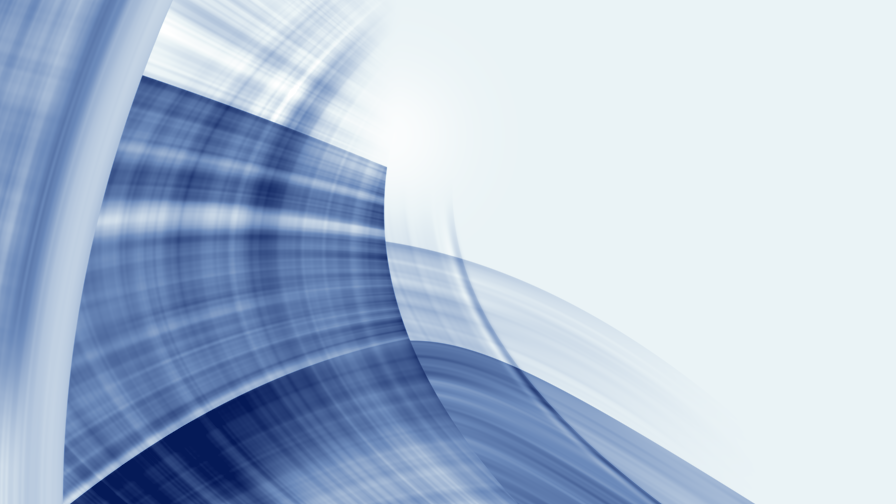
A Shadertoy shader for this background:

```glsl
const vec3 NAVY  = vec3(0.02, 0.10, 0.34);
const vec3 STEEL = vec3(0.42, 0.54, 0.73);
const vec3 PAPER = vec3(0.918, 0.953, 0.965);
const float FINE_LINES = 0.40;    // contrast of the long streaks
const float CROSS_LINES = 0.26;   // contrast of the crossing arcs
const float EDGE_SHADE = 0.22;    // darkening beside the central rim
const vec2 GLOW_CENTER = vec2(0.77, 0.73);

float hash(vec2 p) {
    p = fract(p * vec2(0.1031, 0.1137));
    p += dot(p, p.yx + 33.33);
    return fract((p.x + p.y) * p.x * 7.13);
}

float noise(vec2 p) {
    vec2 cell = floor(p), f = fract(p);
    f = f * f * (3.0 - 2.0 * f);
    return mix(mix(hash(cell), hash(cell + vec2(1, 0)), f.x),
               mix(hash(cell + vec2(0, 1)), hash(cell + vec2(1, 1)), f.x), f.y);
}

// Signed streaks: fine across, slowly changing along
float streaks(float across, float along) {
    float sum = 0.0, weight = 0.5, frequency = 13.0;
    for (int i = 0; i < 4; i++) {
        vec2 q = vec2(across * frequency, along * 2.5) + 40.0 + 17.0 * float(i);
        sum += weight * (noise(q) - 0.5);
        weight *= 0.75;
        frequency *= 2.0;
    }
    return sum;
}

float bump(float x, float center, float width) {
    float t = (x - center) / width;
    return exp(-t * t);
}

// Boundary curves
float leftRim(float y)    { return 0.125 + 0.218 * y * y; }
float centerRim(float y)  { return 0.762 + 0.79 * (y - 0.58) * (y - 0.58); }
float outerRim(float y)   { return 0.898 + 1.08 * (y - 0.62) * (y - 0.62); }
float arcAxis(float y)    { return 0.51 + 1.2 * (y - 0.5) * (y - 0.5); }
float fanTop(float x)     { float t = x - 0.273; return 0.854 - t * (0.335 + 0.08 * t); }
float fanRidge(float x)   { float t = x - 0.139; return t * (0.79 - 0.45 * t); }
float sheetTop(float x)   { float t = x - 0.764; return 0.521 - t * (0.15 + 0.5 * t); }
float ribbonTop(float x)  { float t = 0.66 * (x - 0.817); return 0.474 - sqrt(0.0225 + t * t); }

vec3 ramp(float tone) {
    vec3 color = mix(NAVY, STEEL, clamp(tone * 2.0, 0.0, 1.0));
    color = mix(color, PAPER, clamp(tone * 2.0 - 1.0, 0.0, 1.0));
    return mix(color, vec3(1.0), clamp((tone - 1.0) * 8.0, 0.0, 1.0));
}

// Pale sheets and the lower ribbon right of the center
float rightSide(vec2 p, float aa) {
    float tone = 1.0 + 0.10 * exp(-dot(p - GLOW_CENTER, p - GLOW_CENTER) / 0.018);
    float sheet = sheetTop(p.x) - p.y;
    float outer = outerRim(p.y) - p.x;
    float ribbon = ribbonTop(p.x) - p.y;
    float inSheet = smoothstep(-aa, aa, sheet);
    float inOuter = smoothstep(-aa, aa, outer);
    float veil = inOuter * (1.0 - smoothstep(0.48, 0.66, p.y));

    float sheetFade = 1.0 - smoothstep(0.8, 1.55, p.x);
    tone -= inSheet * sheetFade * (0.11 + 0.30 * streaks(sheet * 1.6, p.x));
    tone -= veil * (0.07 + 0.18 * streaks(outer * 1.5, p.y) + 0.06 * inSheet);

    float depth = ribbon / (0.75 + 0.5 * p.x);
    float lines = streaks(depth * 2.2, p.x);
    float body = mix(0.63 + 0.12 * smoothstep(1.15, 1.5, p.x), 0.46, inOuter);
    body += lines * mix(0.25, 0.50, inOuter);
    body -= 0.35 * exp(-max(ribbon, 0.0) / 0.012) * (1.0 - smoothstep(0.85, 1.35, p.x));
    tone = mix(tone, body, smoothstep(-aa, aa, ribbon));

    // Thin double line along the outer rim
    float rimFade = 1.0 - smoothstep(0.40, 0.62, p.y);
    tone -= rimFade * (0.22 * bump(outer, 0.006, 0.007) - 0.10 * bump(outer, 0.022, 0.007));
    return tone;
}

// Upper veil, streaked fan and dark fold left of the central rim
float centerSide(vec2 p, float behind, float aa) {
    float top = fanTop(p.x), ridge = fanRidge(p.x);
    float v = (p.y - ridge) / (top - ridge);
    float inset = centerRim(p.y) - p.x;
    float arc = p.x - arcAxis(p.y);
    float lines = streaks(v, p.x);
    float crossing = streaks(arc * 1.6, p.y * 0.6);
    float arcBand = bump(arc, 0.0, 0.045);

    float veil = 0.91 - 0.20 * arcBand + 0.34 * lines + 0.55 * crossing * bump(arc, -0.03, 0.16);
    veil += 0.10 * bump(p.x, 0.30, 0.07);
    veil = mix(veil, behind, smoothstep(0.58, 0.80, p.x));

    float fan = 0.45 + 0.38 * bump(v, 0.62, 0.035) + 0.18 * bump(v, 0.80, 0.018);
    fan -= 0.15 * bump(v, 0.72, 0.05) + 0.10 * bump(v, 0.555, 0.02);
    fan += FINE_LINES * lines + CROSS_LINES * crossing - 0.13 * arcBand * smoothstep(0.3, 0.7, p.y);
    fan += 0.13 * smoothstep(0.50, 0.70, p.x) * smoothstep(0.3, 0.8, v);
    fan -= 0.16 * bump(v, 0.99, 0.012);
    fan += 0.35 * smoothstep(0.82, 1.02, v) * smoothstep(0.50, 0.78, p.x);
    fan += 0.40 * bump(p.y, ridge + 0.008, 0.014) * (1.0 - smoothstep(0.45, 0.78, p.x));

    float depth = ridge - p.y;
    float fold = 0.06 + 0.32 * smoothstep(0.10, 0.30, depth) + 0.33 * smoothstep(0.42, 0.72, p.x);
    fold += 0.22 * streaks(depth * 1.5, p.x) + 0.32 * crossing;

    float tone = mix(fold, fan, smoothstep(-aa, aa, p.y - ridge));
    tone -= EDGE_SHADE * exp(-max(inset, 0.0) / 0.035);
    return mix(tone, veil, smoothstep(-aa, aa, p.y - top));
}

// Broad glossy band at the left
float leftBand(vec2 p, float inset) {
    float upper = smoothstep(0.05, 0.40, p.y);
    float tone = 0.82 - 0.22 * upper * smoothstep(0.07, 0.14, inset);
    tone -= 0.24 * upper * bump(inset, 0.105, 0.032);
    tone += 0.10 * bump(p.x, 0.14, 0.08) * smoothstep(0.65, 0.95, p.y) * smoothstep(0.13, 0.18, inset);
    tone += 0.05 * bump(inset, 0.025, 0.015) - 0.06 * exp(-max(inset, 0.0) / 0.005);
    float lines = streaks(inset * 1.8, p.y * 0.7);
    float weave = streaks(p.y + 0.25 * p.x, p.x);
    return tone + lines * (0.10 + 0.20 * smoothstep(0.05, 0.12, inset))
                + 0.12 * weave * smoothstep(0.10, 0.18, inset);
}

void mainImage(out vec4 fragColor, in vec2 fragCoord) {
    vec2 p = fragCoord / iResolution.y;
    float aa = 1.0 / iResolution.y;
    float tone = rightSide(p, aa);
    float centerMask = smoothstep(-aa, aa, centerRim(p.y) - p.x);
    tone = mix(tone, centerSide(p, tone, aa), centerMask);
    float inset = leftRim(p.y) - p.x;
    tone = mix(tone, leftBand(p, inset), smoothstep(-aa, aa, inset));
    fragColor = vec4(ramp(tone), 1.0);
}
```
